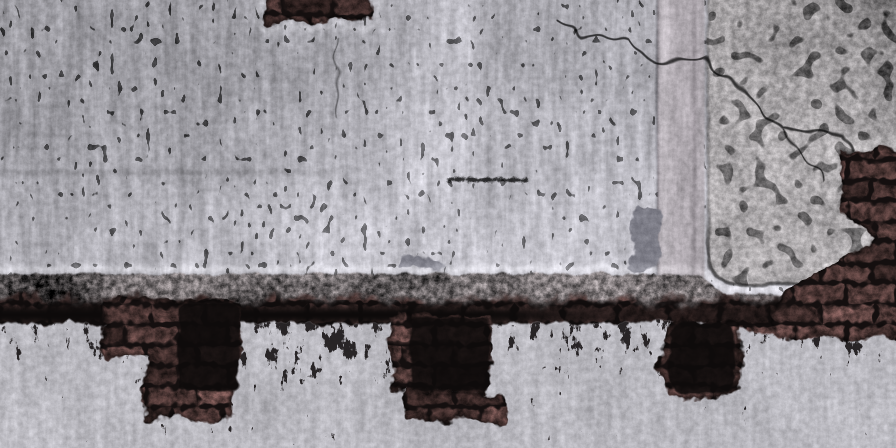
Write a Shadertoy shader that draws this texture.

```glsl
// Weathered plaster wall with a crumbling ledge, exposed brick and three dark vents.

float hash(vec2 c) { return fract(sin(dot(c, vec2(127.1, 311.7))) * 43758.5); }

vec2 gradient(vec2 c) {
    float a = 6.2832 * hash(c);
    return vec2(cos(a), sin(a));
}

float noise(vec2 p) {
    vec2 i = floor(p), f = p - i, e = vec2(1, 0);
    vec2 u = f * f * f * (f * (f * 6. - 15.) + 10.);
    float low = mix(dot(gradient(i), f), dot(gradient(i + e), f - e), u.x);
    float high = mix(dot(gradient(i + e.yx), f - e.yx), dot(gradient(i + 1.), f - 1.), u.x);
    return 1.4 * mix(low, high, u.y);
}

float fbm(vec2 p) {
    float sum = 0., amp = .5;
    for (int i = 0; i < 4; i++) {
        sum += amp * noise(p);
        p = p * 2.03 + 17.3;
        amp *= .55;
    }
    return sum;
}

float box(vec2 p, vec2 centre, vec2 halfSize, float r) {
    vec2 d = abs(p - centre) - halfSize + r;
    return length(max(d, 0.)) + min(max(d.x, d.y), 0.) - r;
}

float segment(vec2 p, vec2 a, vec2 b) {
    vec2 d = b - a;
    return length(p - a - d * clamp(dot(p - a, d) / dot(d, d), 0., 1.));
}

float cover(float d) { return 1. - smoothstep(-.003, .004, d); }

float blob(vec2 p, vec2 centre, vec2 size) {
    vec2 d = (p - centre) / size;
    return exp(-dot(d, d));
}

vec3 bricks(vec2 p) {
    vec2 size = vec2(.115, .046), g = p / size;
    g.x += .5 * mod(floor(g.y), 2.) + .2 * hash(vec2(floor(g.y), 4.));
    vec2 inset = (.5 - abs(fract(g) - .5)) * size;
    float joint = smoothstep(.002, .009, min(inset.x, inset.y) + .008 * noise(p * 60.));
    vec3 clay = mix(vec3(.17, .12, .115), vec3(.39, .28, .27), hash(floor(g)));
    return mix(vec3(.08, .06, .06), clay * (1. + 1.1 * fbm(p * 45.)), joint);
}

void mainImage(out vec4 fragColor, in vec2 fragCoord) {
    vec2 p = fragCoord / iResolution.y;
    float x = p.x, y = p.y;
    vec2 ragged = p + .035 * vec2(fbm(p * 14.), fbm(p * 14. + 40.));
    float streak = fbm(p * vec2(48., 6.)), grain = fbm(p * 65. + 9.), cloud = fbm(p * 5. + 3.);
    float chips = noise(p * vec2(62., 38.) + 5.);

    // Upper plaster: stained at the top left, paler toward the middle
    float tone = .60 + .10 * (1. - smoothstep(.42, .85, y)) + .07 * smoothstep(.35, .95, x);
    tone += .07 * smoothstep(.83, .95, x) * (1. - smoothstep(1.04, 1.09, x)) * smoothstep(.5, .72, y);
    tone += .16 * streak + .13 * grain + .10 * cloud;
    tone -= .07 * (1. - smoothstep(0., .012, abs(y - .615 + .004 * cloud))) * (1. - smoothstep(.7, .78, x));
    tone -= .38 * smoothstep(.50, .62, chips + .35 * cloud);
    vec3 col = tone * vec3(1., .995, 1.035);

    // Right panel and pilaster
    float panel = box(ragged * .3 + p * .7, vec2(1.99, .885), vec2(.41, .52), .07);
    float aged = .67 + .26 * grain + .22 * cloud + .05 * streak;
    aged -= .22 * smoothstep(1.66, 2., x) * smoothstep(.6, 1., y);
    aged -= .30 * smoothstep(.28, .45, noise(p * 28.) + .4 * cloud);
    col = mix(col, aged * vec3(1.01, .99, 1.), cover(panel));
    float pilaster = cover(abs(x - 1.52) - .052);
    col = mix(col, (.67 + .13 * grain + .12 * streak) * vec3(1.02, .985, 1.02), pilaster);
    col += .07 * blob(p, vec2(1.485, y), vec2(.012, 1.));
    col -= .17 * blob(p, vec2(1.467 + .003 * cloud, y), vec2(.004, 1.));
    col -= .10 * blob(p, vec2(1.55, y), vec2(.006, 1.));
    col *= 1. - .55 * (1. - smoothstep(.001, .007, abs(panel))) * (1. - .65 * smoothstep(.42, .55, y));

    // Bluish peeled patches
    float peeled = min(box(ragged, vec2(1.44, .465), vec2(.028, .065), .02),
                       box(ragged, vec2(.93, .412), vec2(.05, .014), .01));
    col = mix(col, vec3(.49, .49, .53) + .12 * grain, cover(peeled));

    // Scratches and the branching crack
    vec2 bent = p + .014 * vec2(noise(p * 22.), noise(p * 22. + 8.));
    col *= 1. - .75 * cover(segment(p, vec2(1.003, .599), vec2(1.172, .597)) - .004 + .008 * grain);
    col *= 1. - .5 * cover(segment(bent, vec2(.75, .91), vec2(.755, .74)) - .001);
    vec2 path[9] = vec2[9](vec2(1.25, .95), vec2(1.3, .922), vec2(1.4, .91), vec2(1.46, .86),
        vec2(1.57, .87), vec2(1.66, .80), vec2(1.745, .71), vec2(1.88, .70), vec2(1.91, .66));
    float crack = segment(bent, vec2(1.745, .71), vec2(1.84, .60)) + .001;
    for (int i = 0; i < 8; i++) crack = min(crack, segment(bent, path[i], path[i + 1]));
    col *= 1. - .7 * (1. - smoothstep(.0005, .005, crack));

    // Lower plaster with soot running down from the ledge
    float ledgeFoot = .279 - .03 * smoothstep(1.62, 1.72, x) + .022 * fbm(vec2(x * 16., 2.));
    float soot = fbm(p * vec2(34., 15.) + 21.) + .25 * grain;
    float sooty = .32 * smoothstep(.10, .28, y) + .22 * blob(p, vec2(.68, .2), vec2(.2, .14))
        + .15 * blob(p, vec2(.62, .02), vec2(.16, .04)) + .15 * blob(p, vec2(1.3, .24), vec2(.16, .05));
    vec3 lower = (.725 + .13 * grain + .07 * cloud + .09 * streak) * vec3(1., .995, 1.03);
    lower = mix(lower, vec3(.09, .075, .08), .9 * smoothstep(.48, .62, soot + sooty));
    col = mix(col, lower, cover(y - ledgeFoot));

    // Ledge: mottled render above, broken brick and shadow below
    float ledgeTop = .388 - .045 * smoothstep(1.53, 1.64, x) + .012 * fbm(vec2(x * 22., 7.));
    vec3 brick = bricks(p + .006 * noise(p * 18.));
    vec3 render = (.41 + .48 * grain + .35 * cloud - .16 * (1. - smoothstep(.1, .3, x))) * vec3(1.03, .98, .99);
    vec3 ledge = mix(brick * .85, render, smoothstep(.318, .345, y + .05 * fbm(p * 12.)));
    float shadow = blob(p, vec2(x, .297), vec2(1., .023)) * (1. - .55 * smoothstep(1.05, 1.5, x));
    ledge = mix(ledge, vec3(.05, .04, .04), shadow);
    col += .10 * blob(p, vec2(x, ledgeTop + .012), vec2(1., .009));
    col = mix(col, ledge, cover(max(y - ledgeTop, ledgeFoot - y)));

    // Brick laid bare at the right, the top and around the vents
    float breakX = 1.875 + .06 * blob(p, vec2(x, .47), vec2(1., .045)) - .15 * (1. - smoothstep(.32, .44, y));
    float bare = max(max(breakX - ragged.x, ragged.y - .67), .25 - ragged.y);
    bare = min(bare, box(ragged, vec2(.713, 1.), vec2(.12, .045), .01));
    bare = min(bare, box(ragged, vec2(.38, .265), vec2(.152, .065), .01));
    bare = min(bare, box(ragged, vec2(.425, .145), vec2(.1, .08), .02));
    bare = min(bare, box(ragged, vec2(.983, .21), vec2(.108, .085), .01));
    bare = min(bare, box(ragged, vec2(1.012, .095), vec2(.113, .034), .01));
    bare = min(bare, box(ragged, vec2(1.568, .205), vec2(.088, .083), .03));
    col += .08 * blob(vec2(bare, 0.), vec2(.015, 0.), vec2(.01, 1.)) * step(.4, y);
    col = mix(col, brick * (.55 + .45 * smoothstep(0., .015, -bare)), cover(bare));

    // Vent cavities
    vec2 rough = mix(p, ragged, .4);
    float vent = min(box(rough, vec2(.465, .225), vec2(.067, .095), .01),
                 min(box(rough, vec2(1.003, .21), vec2(.086, .08), .01),
                     box(rough, vec2(1.568, .203), vec2(.073, .077), .03)));
    col = mix(col, vec3(.045, .035, .035) + .12 * brick, cover(vent));

    fragColor = vec4(clamp(col, 0., 1.), 1.);
}
```
